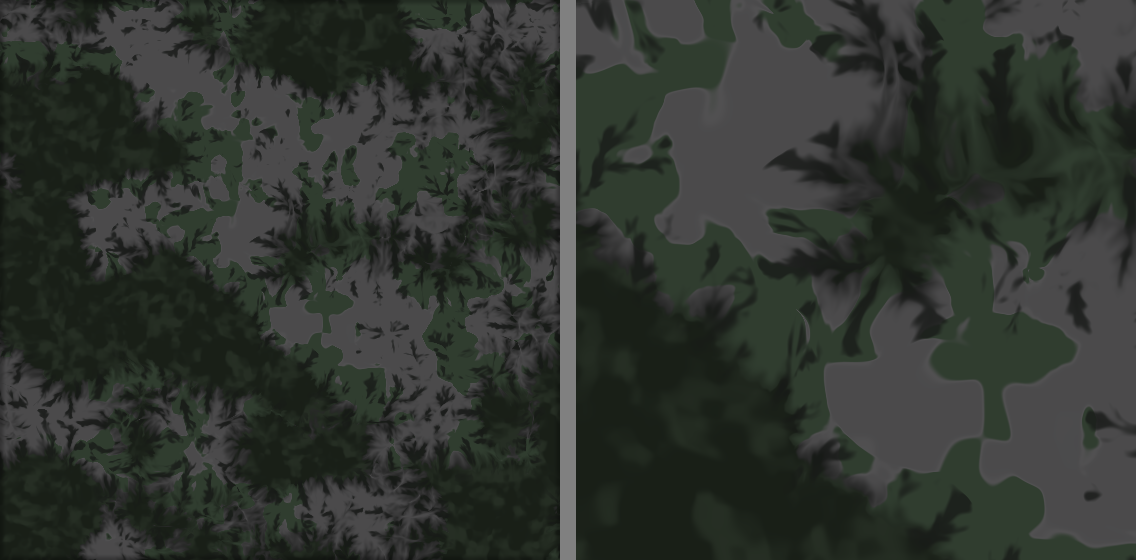
Left, the full canvas; right, a detail of the centre.
This texture is drawn by a Shadertoy shader. Its source:

```glsl
// Dark eroded highland seen from above: forest basins, branching gullies, grey rock and green meadows.

const float TAU = 6.2831853;

const vec3 FOREST_DARK  = vec3(0.098, 0.122, 0.092);
const vec3 FOREST_LIGHT = vec3(0.148, 0.182, 0.140);
const vec3 MEADOW_LOW   = vec3(0.135, 0.168, 0.130);
const vec3 MEADOW_HIGH  = vec3(0.188, 0.238, 0.185);
const vec3 ROCK_DARK    = vec3(0.145, 0.147, 0.145);
const vec3 ROCK_LIGHT   = vec3(0.295, 0.292, 0.296);
const vec3 RAVINE       = vec3(0.088, 0.096, 0.088);

vec3 hash3(vec2 p) {
    vec3 q = fract(p.xyx * vec3(0.1031, 0.1030, 0.0973));
    q += dot(q, q.yxz + 33.33);
    return fract((q.xxy + q.yzz) * q.zyx);
}

// Smooth cellular noise: random cell values blended by distance, 0 to 1.
float cellNoise(vec2 p) {
    vec2 cell = floor(p), f = p - cell;
    float sum = 0.0, total = 0.0;
    for (int y = -1; y <= 1; y++)
    for (int x = -1; x <= 1; x++) {
        vec2 g = vec2(x, y);
        vec3 r = hash3(cell + g + 57.0);
        vec2 d = f - g - mix(vec2(0.2), vec2(0.8), r.xy);
        float w = exp(-5.0 * dot(d, d));
        sum += w * r.z;
        total += w;
    }
    return sum / total;
}

// Broad landform without erosion.
float landform(vec2 p) {
    float h = cellNoise(p * 6.0);
    h += 0.42 * cellNoise(p * 12.0 + 17.3);
    h += 0.16 * cellNoise(p * 24.0 + 41.7);
    return smoothstep(0.24, 0.76, h / 1.58);
}

vec2 landSlope(vec2 p, float height) {
    const float STEP = 0.006;
    return vec2(landform(p + vec2(STEP, 0.0)) - height,
                landform(p + vec2(0.0, STEP)) - height) / STEP;
}

// Cellular stripes crossing "across": x is the ridge height, yz its gradient.
vec3 gullies(vec2 p, vec2 across) {
    vec2 cell = floor(p), f = p - cell;
    vec3 sum = vec3(0.0);
    float total = 0.0;
    for (int y = -1; y <= 1; y++)
    for (int x = -1; x <= 1; x++) {
        vec2 g = vec2(x, y);
        vec2 d = f - g - mix(vec2(0.2), vec2(0.8), hash3(cell + g + 11.0).xy);
        float w = exp(-4.0 * dot(d, d));
        float phase = TAU * dot(d, across);
        sum += w * vec3(cos(phase), -sin(phase) * across);
        total += w;
    }
    return sum / total;
}

// Layers of gullies; each finer layer branches off the sides of the last.
float erosion(vec2 p, vec2 slope) {
    vec2 flow = slope / (length(slope) + 0.6);
    float sum = 0.0, amp = 1.0, freq = 24.0;
    for (int i = 0; i < 3; i++) {
        vec3 g = gullies(p * freq, vec2(-flow.y, flow.x));
        sum += amp * g.x;
        flow += 0.9 * g.yz;
        flow /= max(1.0, length(flow));
        amp *= 0.55;
        freq *= 1.9;
    }
    return sum / 1.4;
}

void mainImage(out vec4 fragColor, in vec2 fragCoord) {
    vec2 uv = fragCoord / iResolution.xy;
    vec2 warp = vec2(cellNoise(uv * 17.0 + 5.0), cellNoise(uv * 17.0 + 29.0)) - 0.5;
    vec2 p = uv + 0.018 * warp;

    // Eroded terrain
    float base = landform(p);
    float ridge = erosion(p, landSlope(p, base));
    float hillside = smoothstep(0.15, 0.45, base);
    float relief = base + 0.26 * ridge * hillside;

    // Mottled forest in the basins
    float mottle = cellNoise(p * 48.0);
    float grain = cellNoise(p * 95.0 + 8.0);
    float canopy = 0.65 * mottle + 0.35 * grain;
    vec3 col = mix(FOREST_DARK, FOREST_LIGHT, smoothstep(0.35, 0.8, canopy + 0.25 * (base - 0.3)));

    // Bare rock, lighter towards the summits
    float shade = smoothstep(0.40, 0.95, relief + 0.14 * (canopy - 0.5));
    float rockMask = smoothstep(0.40, 0.52, relief + 0.12 * (mottle - 0.5));
    col = mix(col, mix(ROCK_DARK, ROCK_LIGHT, shade), rockMask);

    // Flat meadows with crisp, faintly lit rims
    float patchField = 0.62 * cellNoise(p * 13.0 + 71.0) + 0.38 * cellNoise(p * 42.0 + 23.0) - 0.06 * ridge;
    float upland = smoothstep(0.36, 0.43, relief);
    float meadowMask = upland * smoothstep(0.550, 0.575, patchField);
    col = mix(col, mix(MEADOW_LOW, MEADOW_HIGH, smoothstep(0.38, 0.68, relief)), meadowMask);
    float rim = (patchField - 0.55) / 0.016;
    col += 0.022 * upland * exp(-rim * rim);

    // Dark ravines and the shaded canvas border
    float ravine = hillside * smoothstep(0.12, 0.65, -ridge);
    col = mix(col, RAVINE, 0.75 * ravine);
    vec2 border = min(uv, 1.0 - uv);
    col *= mix(0.72, 1.0, smoothstep(0.0, 0.012, min(border.x, border.y)));

    fragColor = vec4(col, 1.0);
}
```
